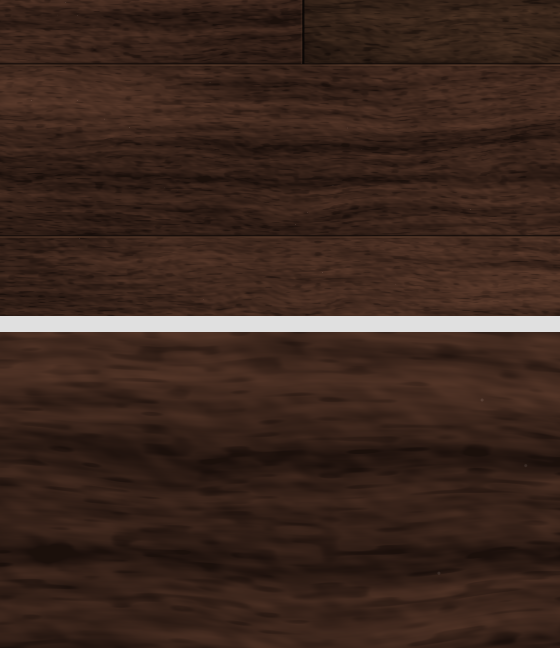
Top: the whole. Bottom: its middle third, enlarged.
A Shadertoy shader for this texture:

```glsl
// Dark walnut floor boards: three rows, with one butt joint in the top row.
// Each board gets its own seed for warped noise streaks, growth bands and pores;
// seams, small knots and broad shading are laid over the grain.

float hash(vec2 p) {
    vec3 q = fract(p.xyx * vec3(0.1031, 0.1030, 0.0973));
    q += dot(q, q.yzx + 33.33);
    return fract((q.x + q.y) * q.z);
}

float noise(vec2 p) {
    vec2 cell = floor(p), f = fract(p);
    f = f * f * (3.0 - 2.0 * f);
    return mix(mix(hash(cell), hash(cell + vec2(1, 0)), f.x),
               mix(hash(cell + vec2(0, 1)), hash(cell + 1.0), f.x), f.y);
}

float fbm(vec2 p) {
    float sum = 0.0, amp = 0.5;
    for (int i = 0; i < 4; i++) {
        sum += amp * noise(p);
        p = p * 2.03 + 17.3;
        amp *= 0.5;
    }
    return sum / 0.9375;
}

// Soft-edged line at signed distance d
float line(float d, float halfWidth, float px) {
    return 1.0 - smoothstep(halfWidth - 0.5 * px, halfWidth + px, abs(d));
}

// Brightness of the wood, 0 dark to 1 light
float woodTone(vec2 p, float seed) {
    vec2 s = p + vec2(seed * 7.3, seed * 3.1);
    float warp = fbm(s * vec2(1.3, 2.6)) - 0.5;
    float y = s.y + 0.10 * warp + 0.010 * (noise(s * vec2(7.0, 9.0)) - 0.5);

    // Long streaks and dark growth bands
    float streaks = fbm(vec2(s.x * 0.8, y * 17.0)) - 0.5;
    float bands = sin(y * 125.0 + 5.0 * noise(vec2(s.x * 1.5, y * 7.0)));
    float bandMask = smoothstep(0.25, 0.65, noise(s * vec2(1.4, 3.0) + 9.0));
    float clouds = fbm(s * vec2(1.6, 3.2) + 31.0) - 0.5;

    // Fibres, slanted ripple and short dark pores
    float fine = fbm(vec2(s.x * 7.0, y * 85.0)) - 0.5;
    float fibre = noise(vec2(s.x * 30.0, y * 190.0)) - 0.5;
    float ripple = noise(vec2(s.x * 55.0 + s.y * 60.0, y * 110.0)) - 0.5;
    float pores = smoothstep(0.62, 0.92, noise(vec2(s.x * 32.0, y * 165.0 + 40.0)));

    return 0.57 + 0.85 * streaks + 0.10 * bands * bandMask + 0.50 * clouds
         + 0.50 * fine + 0.20 * fibre + 0.24 * ripple - 0.25 * pores;
}

void mainImage(out vec4 fragColor, in vec2 fragCoord) {
    float px = 1.0 / iResolution.y;
    vec2 p = fragCoord * px;
    float aspect = iResolution.x * px;

    // Boards: row -1 at the bottom, 0 in the middle, 1 at the top
    float boardHeight = 0.544;
    float rowY = (p.y - 0.252) / boardHeight;
    float row = floor(rowY);
    float seamY = (rowY - floor(rowY + 0.5)) * boardHeight;
    float jointX = p.x - 0.5417 * aspect;
    float top = step(0.5, row);
    float side = top * step(0.0, jointX);
    float seed = row * 2.0 + side + 5.0;

    // Grain with broad light and dark areas
    float tone = woodTone(p, seed);
    float x = p.x / aspect;
    vec2 shade = (p - vec2(0.8, 0.46)) / vec2(0.42, 0.17);
    if (row < -0.5) tone += mix(-0.18, 0.13, smoothstep(0.0, 0.45, x));
    else if (row < 0.5) tone += 0.18 * smoothstep(0.5, 0.75, p.y) - 0.03
                              - 0.13 * exp(-dot(shade, shade));
    else tone -= 0.06 + side * (0.08 + 0.26 * exp(-9.0 * abs(jointX)));

    // Small scattered knots, stretched along the grain
    for (float i = 0.0; i < 4.0; i++) {
        vec2 knot = vec2((i + 0.2 + 0.6 * hash(vec2(i, 4.0))) * 0.25 * aspect,
                         0.06 + 0.88 * hash(vec2(i, 11.0)));
        vec2 d = (p - knot) / vec2(0.016, 0.009);
        tone -= 0.30 * exp(-dot(d, d)) * (0.5 + noise(p * 120.0));
    }

    // Walnut colours
    tone = clamp(tone, -0.05, 1.1);
    vec3 color = mix(vec3(0.115, 0.068, 0.050), vec3(0.325, 0.208, 0.155), tone);
    color = mix(color, color * vec3(0.93, 0.98, 0.93), side);

    // Long seams: dark groove with a worn, lighter lip
    float wear = 0.35 + 0.5 * noise(vec2(p.x * 9.0, row));
    color *= 1.0 - 0.25 * exp(-abs(seamY) * 130.0);
    color = mix(color, vec3(0.075, 0.045, 0.035), 0.8 * line(seamY - 0.002, 0.0017, px));
    color = mix(color, vec3(0.37, 0.25, 0.18), wear * line(seamY + 0.002, 0.0013, px));

    // Butt joint in the top row
    color = mix(color, vec3(0.03, 0.02, 0.015), top * 0.9 * line(jointX, 0.0026, px));
    color = mix(color, vec3(0.30, 0.20, 0.15), top * 0.35 * line(jointX + 0.006, 0.0012, px));

    // Sparse pale dust specks
    vec2 grid = p * 26.0, cell = floor(grid);
    vec2 speck = 0.2 + 0.6 * vec2(hash(cell + 3.0), hash(cell + 71.0));
    float dust = 1.0 - smoothstep(0.02, 0.06, length(fract(grid) - speck));
    color += 0.08 * dust * step(0.985, hash(cell + 140.0));

    fragColor = vec4(color, 1.0);
}
```
